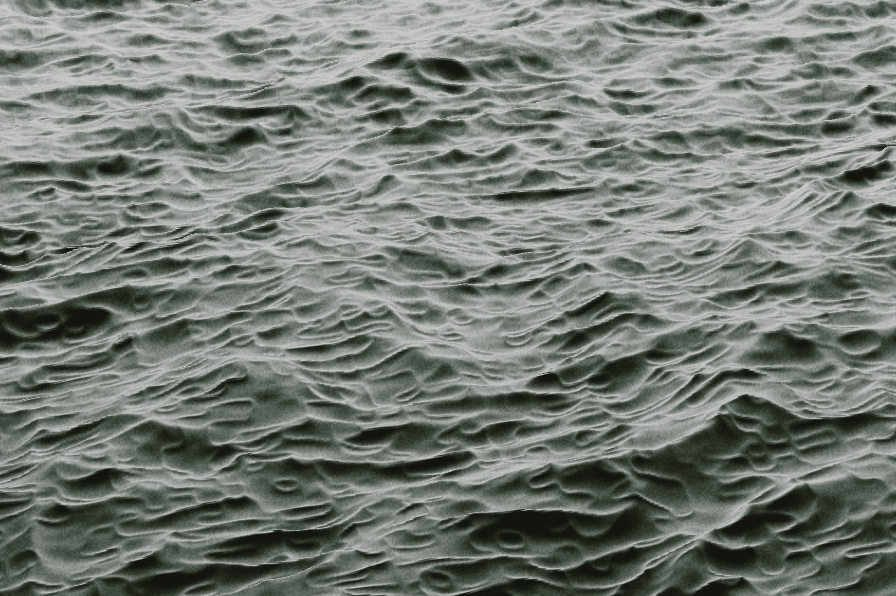
Give the GLSL for this texture, as a Shadertoy shader.

```glsl
const float HORIZON = 1.9;      // height of the vanishing line
const float DEPTH = 3.4;        // stretch of the water plane into the distance
const float LIFT = 0.9;         // screen rise per unit of wave height
const float MAX_RISE = 0.125;   // upper bound of the projected rise
const float CREST_ROUND = 0.004;
const float SLOPE_GAIN = 2.2;
const float BRIGHTNESS = 0.58;
const float FAR_GLOW = 1.4;     // brightening toward the top
const float GRAIN = 0.3;
const int STEPS = 48;
const int OCTAVES = 5;
const int TONES = 6;

// Per octave: frequency, height, crest angle, shortening along the crest
const vec4 WAVES[OCTAVES] = vec4[OCTAVES](
    vec4(2.5, 0.075, 0.72, 0.32),
    vec4(10.0, 0.024, 0.50, 0.48),
    vec4(20.0, 0.0125, 0.18, 0.55),
    vec4(38.0, 0.0065, 0.50, 0.50),
    vec4(75.0, 0.003, 0.25, 0.55));

// Water tones from shadow to sky reflection, and their places on the ramp
const vec3 TONE[TONES] = vec3[TONES](
    vec3(0.07, 0.08, 0.05), vec3(0.18, 0.21, 0.17), vec3(0.30, 0.34, 0.30),
    vec3(0.44, 0.47, 0.44), vec3(0.60, 0.62, 0.60), vec3(0.80, 0.80, 0.79));
const float STOP[TONES] = float[TONES](0.03, 0.14, 0.28, 0.465, 0.68, 0.95);

float hash(vec2 p) {
    vec3 q = fract(p.xyx * 0.1031);
    q += dot(q, q.yzx + 33.33);
    return fract((q.x + q.y) * q.z);
}

float noise(vec2 p) {
    vec2 cell = floor(p), f = fract(p);
    f = f * f * (3.0 - 2.0 * f);
    vec2 e = vec2(0.0, 1.0);
    return mix(mix(hash(cell), hash(cell + e.yx), f.x),
               mix(hash(cell + e.xy), hash(cell + e.yy), f.x), f.y);
}

// Sum of ridged waves, steepest at the crest and flat in the trough
float waveHeight(vec2 p) {
    p.y += 0.06 * noise(p * 3.0 + 40.0);
    float height = 0.0;
    for (int i = 0; i < OCTAVES; i++) {
        vec4 w = WAVES[i];
        float c = cos(w.z), s = sin(w.z);
        vec2 q = vec2(c * p.x + s * p.y, c * p.y - s * p.x);
        float n = 2.0 * noise(q * w.x * vec2(w.w, 1.0) + 17.3 * float(i + 1)) - 1.0;
        float ridge = max(1.0 - sqrt(n * n + CREST_ROUND), 0.0);
        height += w.y * ridge * ridge;
    }
    return height;
}

// Screen position to the flat water plane
vec2 toPlane(vec2 uv) {
    float d = 1.0 / (HORIZON - uv.y);
    return vec2(uv.x * d, DEPTH * d);
}

// Nearest base point whose raised surface covers this screen position
vec2 findSurface(vec2 uv) {
    float span = MAX_RISE * (HORIZON - uv.y);
    float stepSize = span / float(STEPS);
    float y = uv.y - span, before = -stepSize;
    for (int i = 0; i <= STEPS; i++) {
        vec2 base = vec2(uv.x, y);
        float gap = y + LIFT * (HORIZON - y) * waveHeight(toPlane(base)) - uv.y;
        if (gap >= 0.0) {
            y -= stepSize * gap / max(gap - before, 1e-5);
            break;
        }
        before = gap;
        y += stepSize;
    }
    return vec2(uv.x, y);
}

vec3 toneRamp(float t) {
    vec3 color = TONE[0];
    for (int i = 1; i < TONES; i++) {
        color = mix(color, TONE[i], clamp((t - STOP[i - 1]) / (STOP[i] - STOP[i - 1]), 0.0, 1.0));
    }
    return color;
}

// Faces toward the viewer are dark, faces turned away reflect the sky
vec3 shadeWater(vec2 uv) {
    vec2 p = toPlane(findSurface(uv));
    float e = 0.002 * p.y * p.y / DEPTH;
    float slope = (waveHeight(p + vec2(0.0, e)) - waveHeight(p - vec2(0.0, e))) / (2.0 * e);
    float light = BRIGHTNESS - SLOPE_GAIN * slope + FAR_GLOW * (uv.y - 0.5);
    light += GRAIN * (hash(floor(uv * 340.0) + 900.0) - 0.5);
    return toneRamp(1.0 / (1.0 + exp(-1.7 * light)));
}

void mainImage(out vec4 fragColor, in vec2 fragCoord) {
    vec2 center = vec2(0.5 * iResolution.x, 0.0);
    vec3 color = vec3(0.0);
    // Two diagonal samples smooth the crest edges
    for (int i = 0; i < 2; i++) {
        vec2 offset = vec2(0.25, 0.25) * (float(i) * 2.0 - 1.0);
        color += 0.5 * shadeWater((fragCoord + offset - center) / iResolution.y);
    }
    fragColor = vec4(color, 1.0);
}
```
